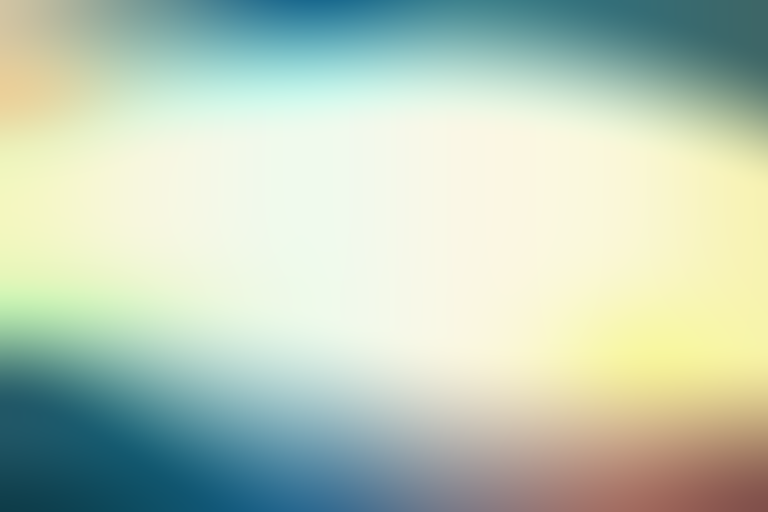
Reproduce this background procedurally as a Shadertoy shader.

```glsl
// Soft blurred backdrop: cream light between a teal upper edge and a blue to copper lower edge.

// Smooth cubic ramp through six colours spread evenly over x = 0..1.
vec3 ramp(float x, vec3 stops[6]) {
    float s = clamp(x, 0.0, 1.0) * 5.0;
    int i = min(int(s), 4);
    float t = s - float(i);
    vec3 before = stops[max(i - 1, 0)];
    vec3 left = stops[i];
    vec3 right = stops[i + 1];
    vec3 after = stops[min(i + 2, 5)];
    vec3 bend = 2.0 * before - 5.0 * left + 4.0 * right - after;
    vec3 twist = 3.0 * (left - right) + after - before;
    return left + 0.5 * t * (right - before + t * (bend + t * twist));
}

// Elliptical soft spot.
float glow(vec2 p, vec2 center, vec2 radius) {
    vec2 d = (p - center) / radius;
    return exp(-dot(d, d));
}

void mainImage(out vec4 fragColor, in vec2 fragCoord) {
    vec2 uv = fragCoord / iResolution.xy;
    float x = uv.x;
    float depth = 1.0 - uv.y; // distance below the upper edge
    vec2 p = vec2(x, depth);

    // Central light, with yellow and green tints
    vec3 color = ramp(x, vec3[6](
        vec3(0.96, 0.97, 0.75), vec3(0.97, 0.97, 0.88), vec3(0.94, 0.98, 0.93),
        vec3(0.98, 0.97, 0.90), vec3(0.98, 0.97, 0.85), vec3(0.97, 0.95, 0.70)));
    color = mix(color, vec3(0.97, 0.97, 0.61), 0.9 * glow(p, vec2(0.86, 0.71), vec2(0.15, 0.14)));
    color = mix(color, vec3(0.84, 0.96, 0.70), 0.7 * glow(p, vec2(0.0, 0.59), vec2(0.25, 0.09)));

    // Upper shade: red fades more slowly, leaving an aqua fringe
    vec3 upper = ramp(x, vec3[6](
        vec3(0.82, 0.77, 0.64), vec3(0.42, 0.57, 0.57), vec3(0.00, 0.31, 0.49),
        vec3(0.17, 0.45, 0.51), vec3(0.20, 0.43, 0.47), vec3(0.24, 0.40, 0.40)));
    float upperStart = -0.07 + 0.56 * (x - 0.45) * (x - 0.45);
    vec3 upperEnd = upperStart + vec3(0.38 - 0.1 * x, 0.28, 0.28);
    color = mix(upper, color, smoothstep(vec3(upperStart), upperEnd, vec3(depth)));
    color = mix(color, vec3(0.96, 0.78, 0.54), 0.6 * glow(p, vec2(0.0, 0.18), vec2(0.13, 0.09)));

    // Lower shade: steep at the left, broad and lower toward the right
    vec3 lower = ramp(x, vec3[6](
        vec3(0.13, 0.34, 0.40), vec3(0.08, 0.37, 0.47), vec3(0.12, 0.37, 0.54),
        vec3(0.45, 0.44, 0.50), vec3(0.63, 0.42, 0.38), vec3(0.50, 0.31, 0.29)));
    vec3 lowerStart = mix(vec3(0.53, 0.565, 0.555), vec3(0.68, 0.67, 0.65), smoothstep(0.15, 0.7, x));
    float lowerEnd = 0.8 + 0.27 * smoothstep(0.0, 0.4, x) - 0.07 * smoothstep(0.5, 1.0, x);
    color = mix(color, lower, smoothstep(lowerStart, vec3(lowerEnd), vec3(depth)));

    // Darker lower left corner
    float corner = smoothstep(0.82, 1.02, depth) * smoothstep(0.42, 0.0, x);
    color *= mix(vec3(1.0), vec3(0.4, 0.68, 0.7), corner);

    fragColor = vec4(clamp(color, 0.0, 1.0), 1.0);
}
```
